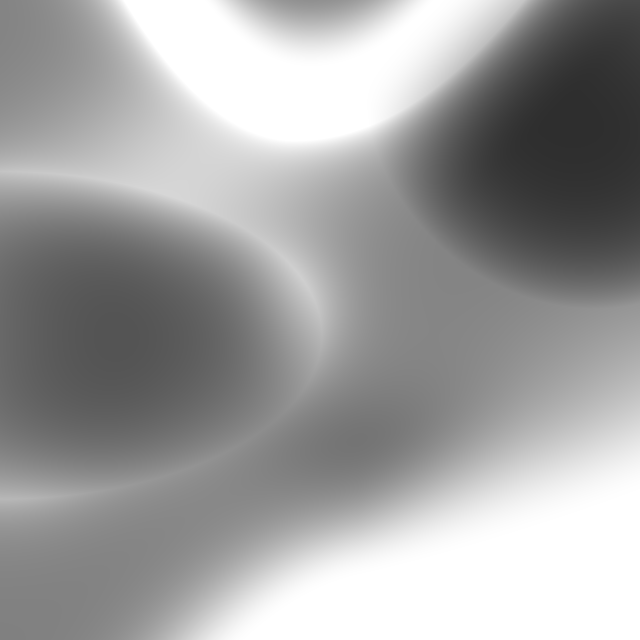
Write a three.js fragment shader that draws this background.

```glsl
varying vec2 vUv;

const float MID_TONE = 0.5;
const float LEFT_CORE = 0.31;
const float RIGHT_CORE = 0.18;

// Soft elliptical spot, 1 at its centre
float spot(vec2 p, vec2 center, vec2 radii) {
  vec2 q = (p - center) / radii;
  return exp(-dot(q, q));
}

// Parabola with its own bend on each side of the vertex
float bentCurve(float x, vec2 vertex, float bendLeft, float bendRight) {
  float dx = x - vertex.x;
  return vertex.y + dx * dx * (dx < 0.0 ? bendLeft : bendRight);
}

// Approximate signed distance above a bent curve
float aboveCurve(vec2 p, vec2 vertex, float bendLeft, float bendRight) {
  float dx = p.x - vertex.x;
  float slope = 2.0 * dx * (dx < 0.0 ? bendLeft : bendRight);
  return (p.y - bentCurve(p.x, vertex, bendLeft, bendRight)) / sqrt(1.0 + slope * slope);
}

// Broad grey tones and the bright rim around the left lobe
float backdrop(vec2 p, float lobeRadius) {
  float tone = MID_TONE;
  tone += 0.28 * spot(p, vec2(0.30, 0.74), vec2(0.22, 0.15));
  tone += 0.12 * spot(p, vec2(1.05, 0.42), vec2(0.25, 0.15));
  tone -= 0.07 * spot(p, vec2(0.55, 0.31), vec2(0.17, 0.09));
  float rim = 0.08 + 0.2 * spot(p, vec2(0.47, 0.54), vec2(0.10, 0.12));
  rim += 0.14 * exp(-p.x * p.x / 0.0225);
  return tone + rim * exp(-5.5 * max(lobeRadius - 1.0, 0.0));
}

// White arch with a grey bump hanging into it
float addArch(float tone, vec2 p) {
  float d = aboveCurve(p, vec2(0.46, 0.78), 3.1, 1.7);
  tone = mix(tone, 1.0, exp(min(d, 0.0) / 0.04));
  float depth = p.y - bentCurve(p.x, vec2(0.485, 0.902), 3.8, 2.8);
  return tone - 0.46 * smoothstep(-0.01, 0.115, depth);
}

// White slope rising to the right
float addSlope(float tone, vec2 p) {
  float dx = p.x - 0.52;
  float bend = max(0.56 - p.x, 0.0);
  float edge = 0.088 + 0.2 * dx + 0.18 * dx * dx - 2.2 * bend * bend;
  float steepness = 0.2 + 0.36 * dx + 4.4 * bend;
  float d = max(p.y - edge, 0.0) / sqrt(1.0 + steepness * steepness);
  float width = mix(0.095, 0.155, smoothstep(0.5, 0.85, p.x));
  return mix(tone, 1.0, exp(-d * d / (width * width)));
}

// Dark lobe that meets its surroundings in a crease
float addLeftLobe(float tone, vec2 p, float radius) {
  float side = max(1.0 - p.x / 0.24, 0.0);
  float core = LEFT_CORE + 0.1 * side * side;
  return mix(core, tone, pow(min(radius, 1.0), 3.2));
}

// Tilted dark lobe: creased below, fading softly to the upper left
float addRightLobe(float tone, vec2 p, vec2 center) {
  vec2 q = p - center;
  float across = (q.y - q.x) * 0.7071;
  float along = (q.x + q.y) * 0.7071;
  float radius = length(vec2((across - 0.1) / 0.34, min(along, 0.0) / 0.297));
  float crease = pow(min(radius, 1.0), 3.2);
  float fade = smoothstep(0.1, 0.36, across);
  float lift = max(along, 0.0);
  float core = RIGHT_CORE + 2.5 * lift * lift;
  return mix(core, tone, 1.0 - (1.0 - crease) * (1.0 - fade));
}

void main() {
  float lobeRadius = length((vUv - vec2(0.0, 0.476)) / vec2(0.503, 0.256));
  float tone = backdrop(vUv, lobeRadius);
  tone = addArch(tone, vUv);
  tone = addSlope(tone, vUv);
  tone = addLeftLobe(tone, vUv, lobeRadius);
  tone = addRightLobe(tone, vUv, vec2(0.957, 0.766));
  gl_FragColor = vec4(vec3(clamp(tone, 0.0, 1.0)), 1.0);
}
```
